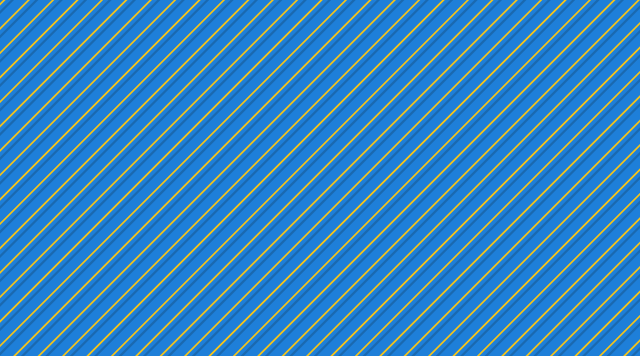
Write a WebGL 2 fragment shader that draws this pattern.

```glsl
#version 300 es
precision highp float;

uniform vec2 u_resolution;
out vec4 fragColor;

// Antialiased coverage of a line repeating once per unit of t
float stripe(float t, float center, float width, float pixel) {
    float dist = abs(fract(t - center + 0.5) - 0.5);
    return clamp((0.5 * width - dist) / pixel + 0.5, 0.0, 1.0);
}

void main() {
    vec2 uv = gl_FragCoord.xy / u_resolution.y;

    // Diagonal coordinate, counted in repeats from the top left corner
    float period = 0.06854;
    float t = (uv.x + 1.0 - uv.y) / period;
    float pixel = sqrt(2.0) / (u_resolution.y * period);

    vec3 blue = vec3(0.116, 0.497, 0.85);
    vec3 darkBlue = vec3(0.10, 0.41, 0.69);
    vec3 yellow = vec3(0.97, 0.77, 0.09);

    // Dark band beside each thin yellow line
    vec3 color = mix(blue, darkBlue, stripe(t, 0.51, 0.13, pixel));
    color = mix(color, yellow, stripe(t, 0.178, 0.10, pixel));

    fragColor = vec4(color, 1.0);
}
```
